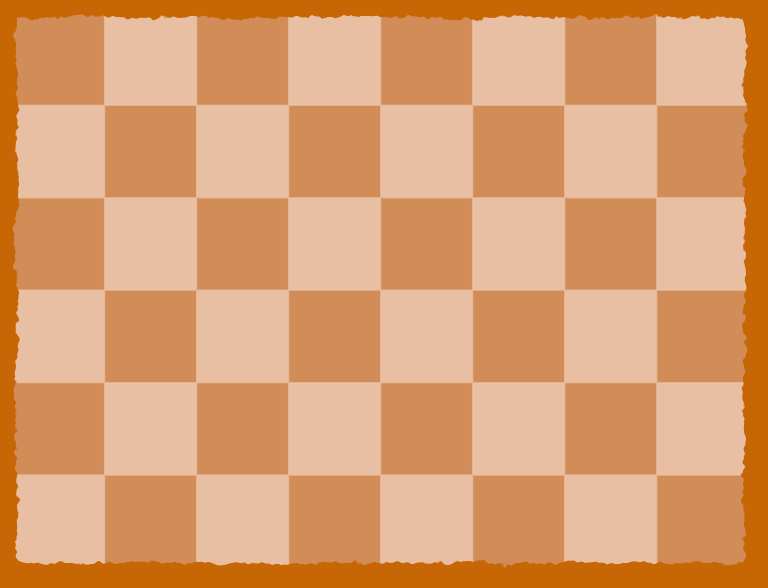
Reproduce this pattern procedurally as a Shadertoy shader.

```glsl
// An 8 by 6 two-tone checkerboard with fine pale seams, inside a burnt orange frame.
// The checks are the product of two sharpened sine waves; the frame's torn inner
// edge is a box distance roughened by three octaves of gradient noise.

vec2 randomGradient(vec2 cell) {
    float angle = 6.2832 * fract(sin(dot(cell, vec2(127.1, 311.7))) * 43758.5);
    return vec2(cos(angle), sin(angle));
}

float gradientNoise(vec2 p) {
    vec2 i = floor(p), f = fract(p);
    vec2 u = f * f * f * (f * (f * 6.0 - 15.0) + 10.0);
    vec2 e = vec2(0.0, 1.0);
    float bottom = mix(dot(randomGradient(i), f),
                       dot(randomGradient(i + e.yx), f - e.yx), u.x);
    float top = mix(dot(randomGradient(i + e.xy), f - e.xy),
                    dot(randomGradient(i + e.yy), f - e.yy), u.x);
    return mix(bottom, top, u.y);
}

float boxDistance(vec2 p, vec2 halfSize) {
    vec2 d = abs(p) - halfSize;
    return length(max(d, 0.0)) + min(max(d.x, d.y), 0.0);
}

// Broad waves, then small bites, then fine crumbs along the edge
float tornOffset(vec2 p) {
    return 0.006 * gradientNoise(p * 18.0)
         + 0.006 * gradientNoise(p * 55.0 + 7.3)
         + 0.004 * gradientNoise(p * 110.0 + 19.1);
}

void mainImage(out vec4 fragColor, in vec2 fragCoord) {
    // Canvas height is one unit
    vec2 uv = fragCoord / iResolution.y;
    float pixel = 1.0 / iResolution.y;

    // Checks: the lower left one is light
    vec2 pitch = vec2(0.1565, 0.1572);
    vec2 grid = (uv - vec2(0.0213, 0.0349)) / pitch;
    vec2 wave = clamp(sin(3.14159 * grid) * pitch / (3.14159 * 0.5 * pixel), -1.0, 1.0);
    vec3 color = mix(vec3(0.82, 0.55, 0.34), vec3(0.91, 0.75, 0.64),
                     0.5 + 0.5 * wave.x * wave.y);

    // Pale seams between the checks
    vec2 toSeam = abs(fract(grid + 0.5) - 0.5) * pitch;
    float seam = 1.0 - smoothstep(-0.5 * pixel, 0.5 * pixel,
                                  min(toSeam.x, toSeam.y) - 0.0013);
    color = mix(color, vec3(0.92, 0.76, 0.65), 0.6 * seam);

    // Frame with a torn inner edge
    float edge = boxDistance(uv - vec2(0.647, 0.506), vec2(0.619, 0.464)) + tornOffset(uv);
    color = mix(color, vec3(0.78, 0.40, 0.02), smoothstep(-0.75 * pixel, 0.75 * pixel, edge));

    fragColor = vec4(color, 1.0);
}
```
